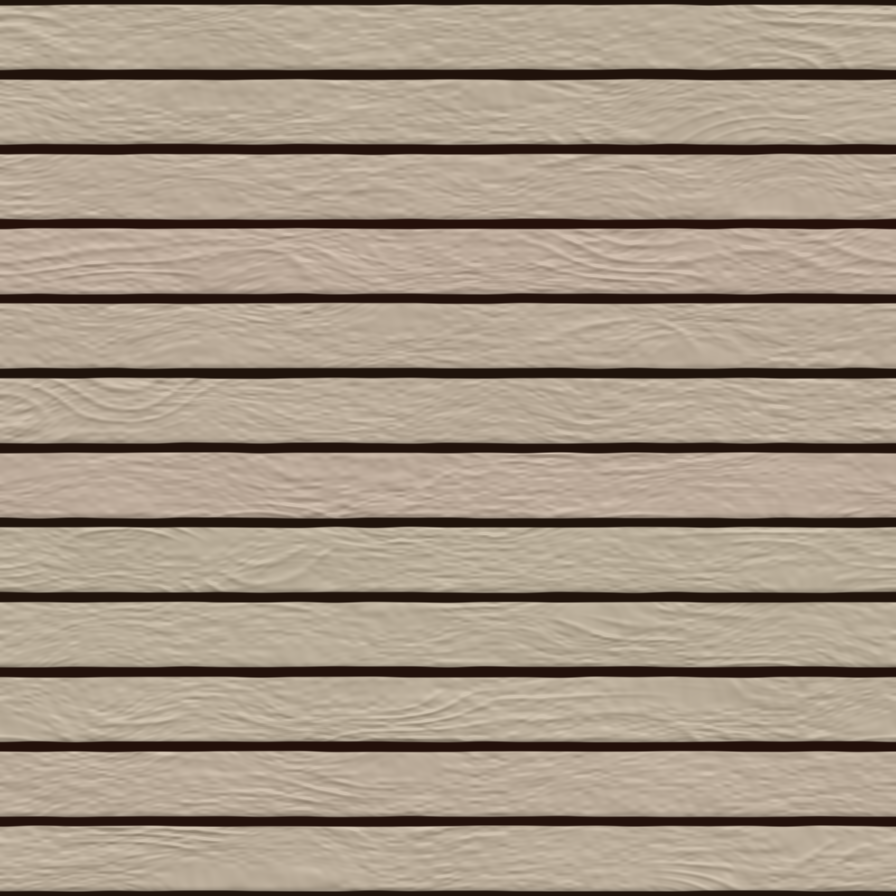
A Shadertoy shader for this texture:

```glsl
float hash(vec2 p) {
    vec3 q = fract(p.xyx * 0.1031);
    q += dot(q, q.yzx + 33.33);
    return fract((q.x + q.y) * q.z);
}

// Value noise on a grid of size.x columns that wraps across the canvas
float noise(vec2 uv, vec2 size, float seed) {
    vec2 p = uv * size;
    vec2 cell = floor(p);
    vec2 f = smoothstep(0.0, 1.0, p - cell);
    float left = mod(cell.x, size.x);
    float right = mod(cell.x + 1.0, size.x);
    float row = cell.y + seed * 61.0 + 20.0;
    return mix(mix(hash(vec2(left, row)), hash(vec2(right, row)), f.x),
               mix(hash(vec2(left, row + 1.0)), hash(vec2(right, row + 1.0)), f.x), f.y);
}

// Height of the embossed wood surface; p.y runs 0 to 1 up one board
float woodRelief(vec2 p, float board) {
    float bend = noise(p, vec2(9.0, 2.0), board + 20.0);
    vec2 bent = vec2(p.x, p.y + 0.35 * bend);
    float fibres = noise(bent, vec2(38.0, 13.0), board)
                 + 0.7 * noise(bent, vec2(96.0, 23.0), board + 40.0);

    // Wavy growth rings, showing only in patches
    float field = noise(p, vec2(7.0, 1.6), board + 60.0);
    float rings = pow(0.5 + 0.5 * sin(26.0 * field + 22.0 * p.y), 3.0);
    float patches = smoothstep(0.45, 0.8, noise(p, vec2(6.0, 2.0), board + 80.0));
    return fibres * mix(0.65, 1.1, bend) + 0.8 * rings * patches;
}

void mainImage(out vec4 fragColor, in vec2 fragCoord) {
    vec2 uv = fragCoord / iResolution.xy;
    float rows = uv.y * 12.0;
    float board = floor(rows);
    float gap = mod(floor(rows + 0.5), 12.0);
    vec2 p = vec2(uv.x, rows - board);
    float pixel = 12.0 / iResolution.y;

    // Painted wood, with a slight tint per board and broad mottling
    vec3 wood = vec3(0.728, 0.668, 0.598);
    wood += (hash(vec2(board, 5.0)) - 0.5) * vec3(0.02, -0.006, 0.012);
    wood += 0.025 * (noise(p, vec2(8.0, 2.0), board + 100.0) - 0.5);

    // Grain lit from above
    float slope = woodRelief(p, board) - woodRelief(p + vec2(0.0012, 0.04), board);
    wood += clamp(0.12 * slope, -0.14, 0.09);

    // Rounded lower lip and a faint light upper edge
    wood *= 1.0 - 0.17 * smoothstep(0.15, 0.06, p.y);
    wood += 0.025 * smoothstep(0.86, 0.92, p.y);

    // Dark gaps with slightly uneven edges
    float side = step(0.5, p.y);
    float wobble = noise(vec2(uv.x, 0.0), vec2(24.0, 1.0), gap * 2.0 + side + 130.0) - 0.5;
    float halfWidth = 0.066 + 0.016 * wobble + 0.008 * (hash(vec2(gap, 9.0)) - 0.5);
    float edgeDistance = min(p.y, 1.0 - p.y) - halfWidth;
    float softness = max(0.016, 0.7 * pixel);
    vec3 gapColor = mix(vec3(0.145, 0.06, 0.04), vec3(0.115, 0.08, 0.045), hash(vec2(gap, 3.0)));

    vec3 color = mix(gapColor, wood, smoothstep(-softness, softness, edgeDistance));
    fragColor = vec4(color, 1.0);
}
```
